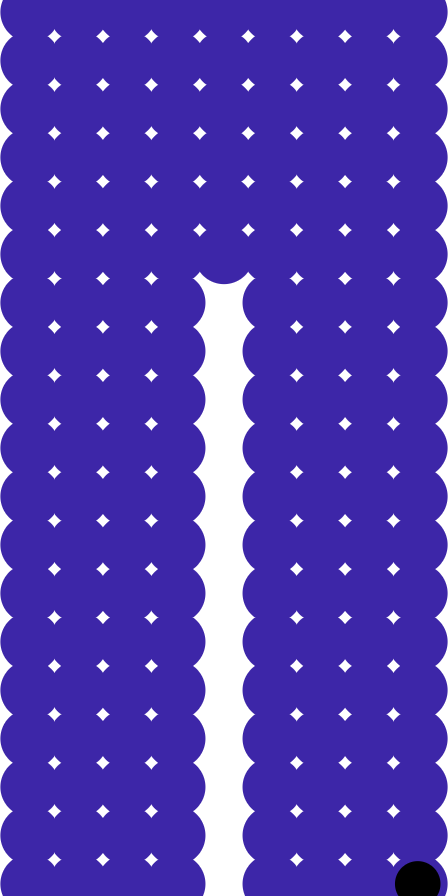
A WebGL 1 fragment shader for this pattern:

```glsl
precision highp float;
// Overlapping violet discs on a square lattice leave small white diamonds between them.
// Discs missing from the lower middle column open a scalloped white channel,
// and a black dot sits on the last disc at the lower right.
uniform vec2 u_resolution;

// Discs fill nine columns, except the centre column below row four.
bool hasDisc(vec2 cell) {
  bool inChannel = abs(cell.x) < 0.5 && cell.y < 3.5;
  return abs(cell.x) < 4.5 && !inChannel;
}

// Signed distance to the union of discs, in lattice cells.
float discField(vec2 p) {
  float nearest = 1.0;
  for (int j = 0; j < 2; j++) {
    for (int i = 0; i < 2; i++) {
      vec2 cell = floor(p) + vec2(float(i), float(j));
      if (hasDisc(cell)) nearest = min(nearest, length(p - cell) - 0.617);
    }
  }
  return nearest;
}

// Antialiased coverage over one pixel.
float coverage(float dist, float pixel) {
  return clamp(0.5 - dist / pixel, 0.0, 1.0);
}

void main() {
  // Lattice centred on the canvas, 37 cells to four canvas widths.
  float cellSize = min(u_resolution.x, 0.5 * u_resolution.y) * 4.0 / 37.0;
  vec2 p = (gl_FragCoord.xy - 0.5 * u_resolution) / cellSize;
  float pixel = 1.0 / cellSize;

  vec3 violet = vec3(0.24, 0.15, 0.66);
  vec3 color = mix(vec3(1.0), violet, coverage(discField(p), pixel));

  // Black dot on the bottom right disc
  float dot = length(p - vec2(4.0, -9.0)) - 0.47;
  color = mix(color, vec3(0.0), coverage(dot, pixel));

  gl_FragColor = vec4(color, 1.0);
}
```
